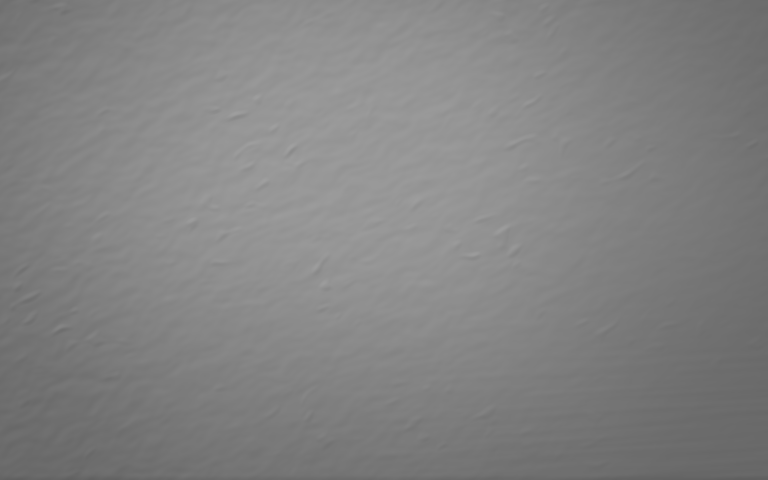
Give the GLSL for this texture, as a Shadertoy shader.

```glsl
// Grey painted plaster wall under a soft pool of light. Gradient noise forms
// a shallow relief of slanted lumps and faint brush strokes; its slope toward
// the light is added to a broad, dimming glow.

vec2 hashGradient(vec2 cell) {
    vec3 h = fract(cell.xyx * vec3(0.1031, 0.1030, 0.0973));
    h += dot(h, h.yzx + 33.33);
    float angle = 6.2832 * fract((h.x + h.y) * h.z);
    return vec2(cos(angle), sin(angle));
}

float gradientNoise(vec2 p) {
    vec2 i = floor(p), f = p - i;
    vec2 u = f * f * f * (f * (f * 6.0 - 15.0) + 10.0);
    vec2 x = vec2(1, 0), y = vec2(0, 1);
    float low = mix(dot(hashGradient(i), f), dot(hashGradient(i + x), f - x), u.x);
    float high = mix(dot(hashGradient(i + y), f - y), dot(hashGradient(i + 1.0), f - 1.0), u.x);
    return mix(low, high, u.y);
}

vec2 rotate(vec2 p, float angle) {
    float c = cos(angle), s = sin(angle);
    return vec2(c * p.x + s * p.y, c * p.y - s * p.x);
}

// Lumps lean up to the right; a few rise into sharper crests.
float lumpHeight(vec2 p) {
    p += 0.012 * vec2(gradientNoise(p * 13.0), gradientNoise(p * 13.0 + 40.0));
    vec2 q = rotate(p, 0.45);
    float broad = gradientNoise(q * vec2(17.0, 30.0));
    float fine = gradientNoise(q * vec2(36.0, 60.0) + 17.0);
    float crest = smoothstep(0.2, 0.6, gradientNoise(q * vec2(21.0, 46.0) + 71.0));
    float patches = smoothstep(-0.1, 0.4, gradientNoise(p * 5.0 + 9.0));
    return 0.5 * broad + 0.28 * fine + 0.75 * crest * patches;
}

// Long, nearly level strokes left by a brush.
float strokeHeight(vec2 p) {
    vec2 q = rotate(p, 0.06);
    return gradientNoise(q * vec2(2.5, 48.0)) + 0.5 * gradientNoise(q * vec2(4.0, 95.0) + 31.0);
}

void mainImage(out vec4 fragColor, in vec2 fragCoord) {
    vec2 uv = fragCoord / iResolution.xy;
    vec2 p = fragCoord / iResolution.y;

    // Pool of light, slightly uneven
    vec2 offset = uv - vec2(0.45, 0.66);
    float falloff = dot(offset * offset, vec2(4.5, 2.7));
    float tone = 0.395 + 0.2 * exp(-pow(falloff, 1.2));
    tone += 0.014 * gradientNoise(p * 2.6 + 5.0);

    // Slope of the relief toward a light from above
    vec2 toLight = 0.004 * vec2(-0.4, 0.92);
    float lumps = lumpHeight(p - toLight) - lumpHeight(p + toLight);
    float strokes = strokeHeight(p - toLight) - strokeHeight(p + toLight);

    // Lumps fade to the right, strokes take over at the lower right
    float smoothArea = smoothstep(0.5, 0.95, uv.x) * (1.0 - 0.4 * uv.y);
    float brushed = smoothstep(0.45, 0.1, uv.y) * smoothstep(0.1, 0.75, uv.x);
    tone += 0.058 * lumps * (1.0 - 0.75 * smoothArea) * (1.0 - 0.45 * brushed);
    tone += 0.012 * strokes * brushed;

    // Thin dark lower edge
    tone -= 0.03 * smoothstep(0.012, 0.0, uv.y);

    fragColor = vec4(vec3(tone), 1.0);
}
```
